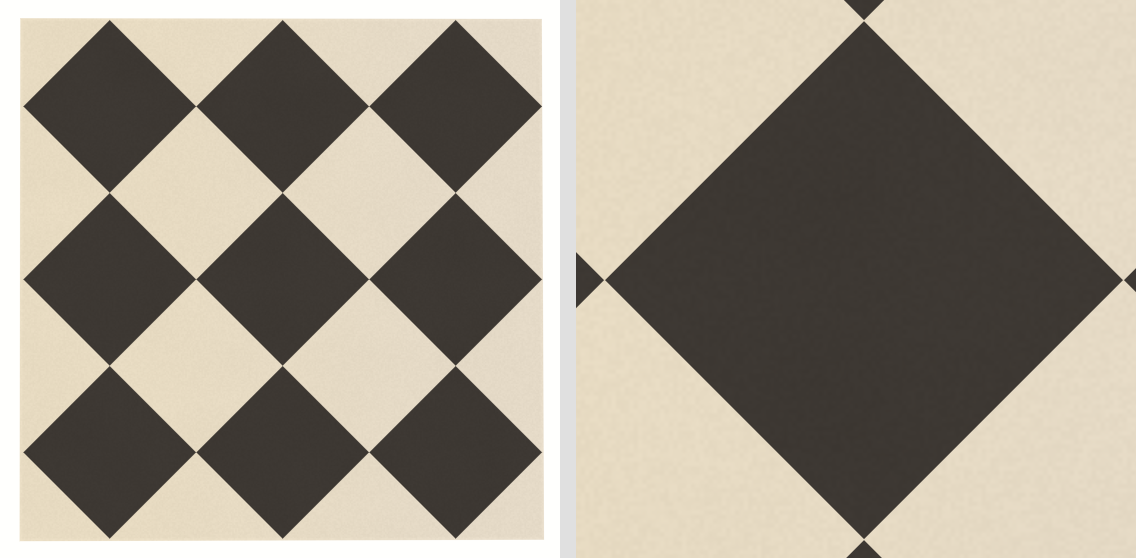
Left: the whole. Right: its middle third, enlarged.
Write a Shadertoy shader that draws this pattern.

```glsl
#define WHITE vec3(1.0, 1.0, 0.992)
#define CREAM vec3(0.906, 0.857, 0.757)
#define CREAM_COOL vec3(0.895, 0.852, 0.778)
#define DARK vec3(0.238, 0.218, 0.198)
#define PITCH 0.310
#define HALF_DIAGONAL 0.1547
#define CENTER vec2(0.0048, -0.0007)
#define GRAIN_SCALE 380.0
#define GRAIN_CREAM 0.022
#define GRAIN_DARK 0.010

float hash(vec2 p) {
    vec3 q = fract(vec3(p.xyx) * 0.1031);
    q += dot(q, q.yzx + 33.33);
    return fract((q.x + q.y) * q.z);
}

float valueNoise(vec2 p) {
    vec2 cell = floor(p), f = fract(p);
    f = f * f * (3.0 - 2.0 * f);
    float low = mix(hash(cell), hash(cell + vec2(1, 0)), f.x);
    float high = mix(hash(cell + vec2(0, 1)), hash(cell + vec2(1, 1)), f.x);
    return mix(low, high, f.y);
}

// Signed distance to the slightly skewed outline of the slab
float slabDistance(vec2 p) {
    float left = -0.4660 + 0.0014 * p.y - p.x;
    float right = p.x - 0.4712 + 0.0042 * p.y;
    float bottom = -0.4686 + 0.0028 * p.x - p.y;
    float top = p.y - 0.4667 + 0.0014 * p.x;
    return max(max(left, right), max(bottom, top));
}

// Signed distance to a three by three grid of diamonds
float diamondDistance(vec2 p) {
    vec2 q = p - CENTER;
    q -= PITCH * clamp(round(q / PITCH), -1.0, 1.0);
    return (abs(q.x) + abs(q.y) - HALF_DIAGONAL) * 0.70711;
}

float coverage(float d, float pixel) {
    return 1.0 - smoothstep(-0.7 * pixel, 0.7 * pixel, d);
}

void mainImage(out vec4 fragColor, in vec2 fragCoord) {
    float pixel = 1.0 / iResolution.y;
    vec2 p = (fragCoord - 0.5 * iResolution.xy) * pixel;

    // Fine speckle and broad mottling
    vec2 grainPoint = (p + 1.0) * GRAIN_SCALE;
    float grain = valueNoise(grainPoint) - 0.5;
    float mottle = valueNoise(grainPoint * 0.04) - 0.5;

    // Glaze, cooler to the right and paler along the rim
    float slab = slabDistance(p);
    vec3 cream = mix(CREAM, CREAM_COOL, smoothstep(-0.35, 0.47, p.x));
    cream += GRAIN_CREAM * grain + 0.008 * mottle;
    cream += 0.015 * smoothstep(-0.007, -0.002, slab);
    vec3 dark = DARK + GRAIN_DARK * grain + 0.006 * mottle;

    vec3 color = mix(cream, dark, coverage(diamondDistance(p), pixel));
    color = mix(WHITE, color, coverage(slab, pixel));
    fragColor = vec4(color, 1.0);
}
```
